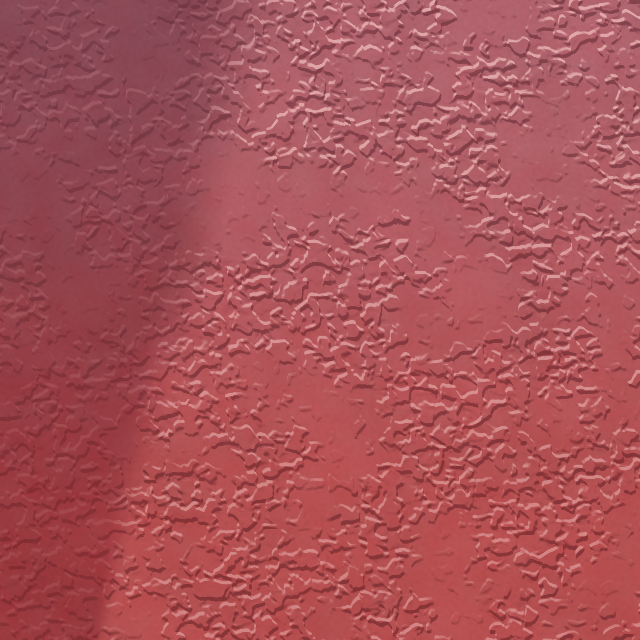
This texture is drawn by a WebGL 1 fragment shader. Its source:

```glsl
precision highp float;
// Red painted plaster wall with crinkled relief and a soft shadow on the left.
uniform vec2 u_resolution;

#define GRAIN_SCALE 40.0
#define PATCH_SCALE 6.5
#define WARP 0.42
#define EDGE_SOFT 0.17
#define RELIEF_STEP 0.0026
#define LIGHT_DIR vec2(-0.28, 0.96)
#define SHINE 0.62
#define CREASE 0.30
#define LIT_LOW vec3(0.715, 0.310, 0.315)
#define LIT_HIGH vec3(0.690, 0.385, 0.425)
#define SHADE_LOW vec3(0.605, 0.225, 0.245)
#define SHADE_HIGH vec3(0.540, 0.285, 0.335)

vec2 hashGradient(vec2 cell) {
  vec3 q = fract(cell.xyx * vec3(0.1031, 0.1030, 0.0973));
  q += dot(q, q.yzx + 33.33);
  float angle = 6.2832 * fract((q.x + q.y) * q.z);
  return vec2(cos(angle), sin(angle));
}

// Gradient noise, roughly -0.6 to 0.6.
float noise(vec2 p) {
  vec2 i = floor(p), f = fract(p);
  vec2 u = f * f * f * (f * (f * 6.0 - 15.0) + 10.0);
  float a = dot(hashGradient(i), f);
  float b = dot(hashGradient(i + vec2(1, 0)), f - vec2(1, 0));
  float c = dot(hashGradient(i + vec2(0, 1)), f - vec2(0, 1));
  float d = dot(hashGradient(i + vec2(1, 1)), f - vec2(1, 1));
  return mix(mix(a, b, u.x), mix(c, d, u.x), u.y);
}

// Where the plaster is rough (1) or trowelled flat (0).
float roughness(vec2 p) {
  vec2 q = p * PATCH_SCALE + 17.0;
  float n = noise(q) + 0.6 * noise(q * 2.3 + 5.0);
  return smoothstep(-0.42, 0.12, n);
}

// Flat-topped crumbs with ragged edges and a few finer wrinkles.
float height(vec2 p, float rough) {
  vec2 q = p * GRAIN_SCALE * vec2(0.88, 1.08) + 50.0;
  q += WARP * vec2(noise(q * 1.2 + 9.0), noise(q * 1.2 + 31.0));
  float n = noise(q) + 0.55 * noise(q * 2.1 + 13.0) + 0.18 * noise(q * 4.3);
  float threshold = mix(0.30, 0.02, rough);
  float crumbs = smoothstep(threshold - EDGE_SOFT, threshold + EDGE_SOFT, n);
  float wrinkles = 0.55 * noise(q * 1.7 + 71.0);
  return (crumbs + wrinkles * rough) * mix(0.30, 1.0, rough);
}

void main() {
  vec2 uv = gl_FragCoord.xy / u_resolution;
  vec2 p = gl_FragCoord.xy / min(u_resolution.x, u_resolution.y);

  // Broad light: slanted shadow border, softer towards the top.
  float border = 0.145 + 0.245 * uv.y + 0.03 * noise(uv * 5.0);
  float blur = mix(0.018, 0.075, uv.y);
  float lit = smoothstep(-blur, blur, uv.x - border);
  float rise = smoothstep(0.1, 1.0, uv.y);
  vec3 color = mix(mix(SHADE_LOW, SHADE_HIGH, rise), mix(LIT_LOW, LIT_HIGH, rise), lit);

  // Faint uneven paint.
  color *= 1.0 + 0.05 * noise(p * 9.0 + 3.0) + 0.035 * noise(p * 130.0);
  color.gb += 0.025 * noise(p * 24.0 + 40.0);

  // Relief: slope of the surface along the light.
  float rough = roughness(p);
  vec2 offset = LIGHT_DIR * RELIEF_STEP;
  float slope = height(p - offset, rough) - height(p + offset, rough);
  float crease = smoothstep(0.02, 0.62, -slope);
  float shine = smoothstep(0.12, 0.80, slope);

  // Deep red creases and pale glints, both weaker in the shadow.
  float contrast = mix(0.55, 1.0, lit);
  color *= 1.0 - CREASE * contrast * crease * vec3(0.85, 1.1, 1.0);
  float glare = SHINE * mix(0.36, 1.0, lit) * mix(0.75, 1.15, rise);
  vec3 glint = mix(vec3(0.80, 0.55, 0.57), vec3(0.95, 0.76, 0.75), lit);
  color = mix(color, glint, glare * shine);

  gl_FragColor = vec4(color, 1.0);
}
```
